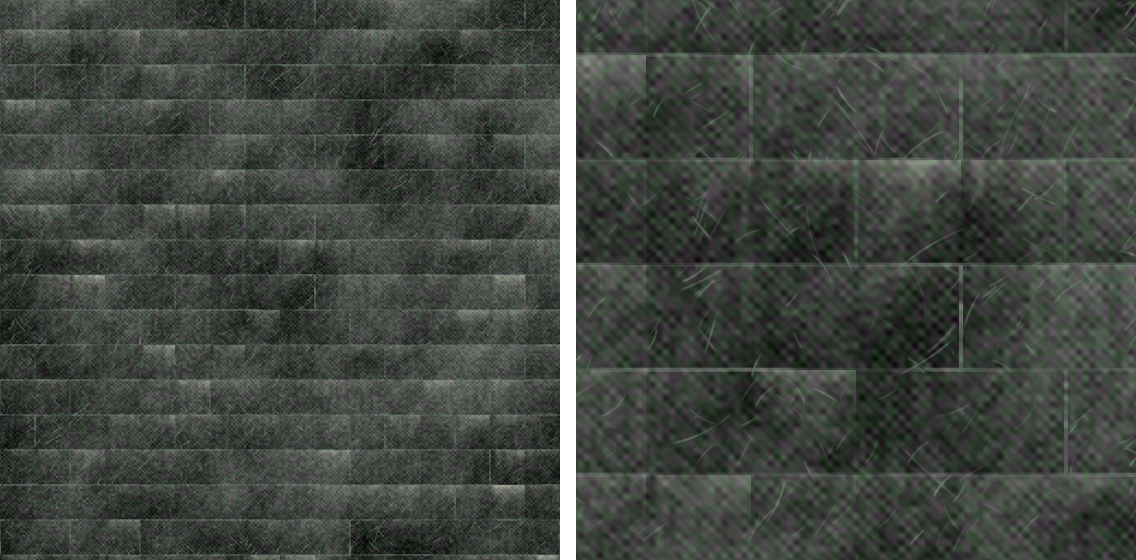
Left, the full canvas; right, a detail of the centre.
A WebGL 2 fragment shader for this texture:

```glsl
#version 300 es
precision highp float;
// Dark slate wall: a running bond of thin bricks with worn, pale joints.
// Each course is lit along its top edge and fades downward; noise adds stains,
// curved cell-based scratches add wear, and a fine diagonal weave covers it all.

#define COLUMNS 8.0
#define ROWS 16.0
#define ROW_SHIFT 0.146
#define JOINT_HALF_WIDTH 0.0011
#define SCRATCH_HALF_WIDTH 0.0006
#define SCRATCH_LAYERS 8
#define WEAVE_COUNT 128.0
#define WEAVE_DEPTH 0.032
#define GRAIN_COUNT 256.0
#define GLOW_STRENGTH 0.26
#define STAIN_DEPTH 0.22

uniform vec2 u_resolution;
out vec4 outColor;

const vec3 STONE = vec3(0.212, 0.230, 0.211);
const vec3 JOINT = vec3(0.40, 0.45, 0.41);
const vec3 SCRATCH = vec3(0.41, 0.46, 0.42);
const vec3 GLOW_TINT = vec3(1.0, 1.0, 0.93);
const float TAU = 6.2831853;

float hash(vec2 p) {
    return fract(sin(dot(p, vec2(127.1, 311.7))) * 43758.5453);
}

float noise(vec2 p) {
    vec2 i = floor(p), f = fract(p);
    f = f * f * (3.0 - 2.0 * f);
    return mix(mix(hash(i), hash(i + vec2(1, 0)), f.x),
               mix(hash(i + vec2(0, 1)), hash(i + vec2(1, 1)), f.x), f.y);
}

float fbm(vec2 p) {
    float sum = 0.0, amp = 0.5;
    for (int i = 0; i < 4; i++) {
        sum += amp * noise(p);
        p = p * 2.03 + 17.3;
        amp *= 0.5;
    }
    return sum / 0.9375;
}

// Antialiased coverage of a line of half width w at distance d.
float stroke(float d, float w, float px) {
    return 1.0 - smoothstep(max(w - 0.5 * px, 0.0), w + 0.8 * px, d);
}

// One slightly bent scratch per cell, over several grids of growing density.
float scratches(vec2 uv, float px) {
    float cover = 0.0;
    for (int i = 0; i < SCRATCH_LAYERS; i++) {
        float layer = float(i), count = 11.0 + 4.0 * layer;
        vec2 q = uv * count + layer * vec2(3.37, 5.71);
        vec2 cell = floor(q) + 31.0 * layer;
        float angle = mix(0.45, 1.25, hash(cell));
        if (hash(cell + 7.7) < 0.28) angle = -angle;
        vec2 dir = vec2(cos(angle), sin(angle));
        vec2 p = fract(q) - 0.5;
        float along = dot(p, dir);
        float bend = (hash(cell + 3.1) - 0.5) * 1.3;
        float across = dot(p, vec2(-dir.y, dir.x)) - bend * along * along;
        float reach = mix(0.18, 0.46, hash(cell + 5.9));
        float ends = 1.0 - smoothstep(reach * 0.7, reach, abs(along));
        float strength = pow(hash(cell + 9.3), 1.6);
        cover = max(cover, stroke(abs(across) / count, SCRATCH_HALF_WIDTH, px) * ends * strength);
    }
    return cover * smoothstep(0.25, 0.7, noise(uv * 60.0));
}

void main() {
    vec2 uv = gl_FragCoord.xy / u_resolution;
    float px = 1.0 / min(u_resolution.x, u_resolution.y);

    // Running bond: odd courses move by half a brick.
    float y = uv.y * ROWS - ROW_SHIFT;
    float row = floor(y);
    float x = uv.x * COLUMNS - 0.5 * mod(row, 2.0);
    vec2 brick = vec2(floor(x), row);
    vec2 local = vec2(fract(x), fract(y));
    float depth = 1.0 - local.y;

    // Stains, diagonal smears and brick-to-brick tone.
    float stain = fbm(uv * 9.0 + 4.0) - 0.5;
    float smear = fbm(vec2(uv.x + 0.7 * uv.y, 0.8 * uv.y - uv.x) * vec2(12.0, 34.0)) - 0.5;
    float tone = 1.2 * STAIN_DEPTH * stain + 0.6 * STAIN_DEPTH * smear;
    tone += 0.055 * (hash(brick + 2.3) - 0.5) + 0.035 * (local.y - 0.5);

    // Worn light below each top edge, in half-brick patches with fine drips.
    vec2 patchId = vec2(floor(x * 2.0), row);
    float patchLight = pow(hash(patchId + 13.0), 4.0) * smoothstep(0.0, 0.2, fract(x * 2.0));
    float softLight = smoothstep(0.4, 0.9, noise(vec2(x * 1.3, row * 7.0)));
    float drips = 0.6 + 0.8 * noise(vec2(uv.x * 110.0, y * 1.5));
    float glow = GLOW_STRENGTH * (patchLight + 0.45 * softLight) * drips * exp(-4.0 * depth);

    // Joints differ in strength and break up along their length.
    float edgeY = min(local.y, depth) / ROWS;
    float edgeX = min(local.x, 1.0 - local.x) / COLUMNS;
    float wearY = mix(0.2, 0.85, noise(vec2(uv.x * 38.0, floor(y + 0.5) * 5.0)));
    float wearX = pow(hash(vec2(floor(x + 0.5), row) + 21.0), 1.5) * noise(uv * 75.0 + 9.0) * 1.4;
    float joint = max(stroke(edgeY, JOINT_HALF_WIDTH, px) * wearY,
                      stroke(edgeX, JOINT_HALF_WIDTH, px) * wearX);

    // Diagonal weave and coloured grain.
    vec2 w = TAU * WEAVE_COUNT * vec2(uv.x + uv.y, uv.x - uv.y);
    float weave = WEAVE_DEPTH * (0.7 * cos(w.x) + 0.3 * cos(w.y));
    float grain = 0.14 * (noise(uv * GRAIN_COUNT) - 0.5);
    float chroma = 0.11 * (noise(uv * GRAIN_COUNT + 57.0) - 0.5);

    vec3 color = STONE + tone + GLOW_TINT * glow;
    color = mix(color, JOINT, clamp(joint, 0.0, 1.0));
    color = mix(color, SCRATCH, 0.75 * scratches(uv, px));
    color += weave + grain + chroma * vec3(-0.4, 0.6, -0.4);
    outColor = vec4(clamp(color, 0.03, 1.0), 1.0);
}
```
